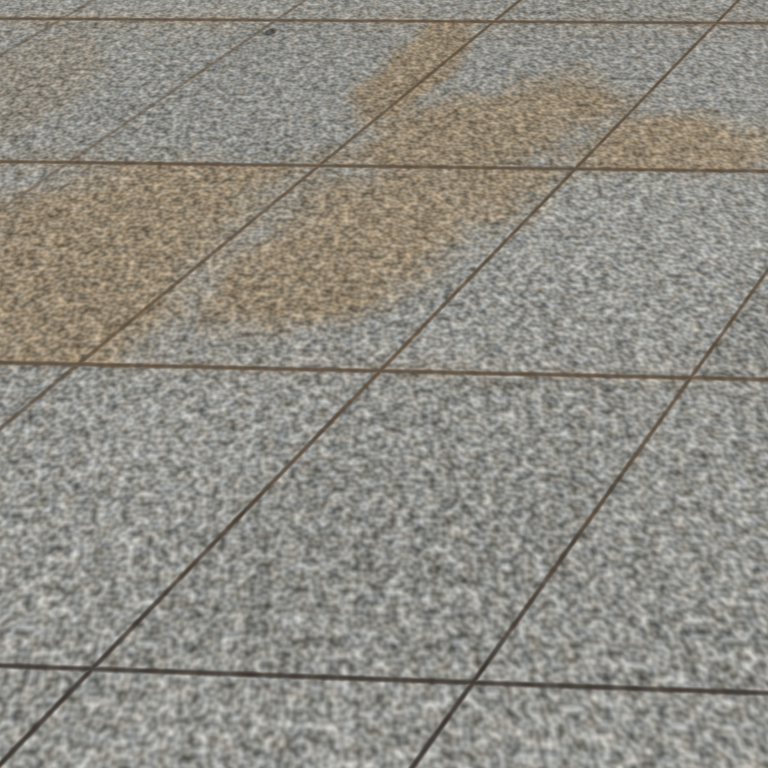
Reproduce this texture procedurally as a three.js fragment shader.

```glsl
// Granite paving slabs seen at a slant, with dark joints and rusty stains.
// A projective grid gives slab coordinates; gradient noise in that ground
// plane makes the speckle, and soft ellipses clipped to slab rows the stains.
varying vec2 vUv;

// Projective grid: place of one crossing, steps along each axis, depth rate
const vec2 ORIGIN = vec2(0.495, 0.517);
const vec2 AXIS_S = vec2(0.392, -0.0159);
const vec2 AXIS_T = vec2(0.398, 0.4128);
const vec2 DEPTH_RATE = vec2(-0.0138, 0.192);

const vec3 GRANITE = vec3(0.567, 0.567, 0.548);
const vec3 RUST_TINT = vec3(1.02, 0.925, 0.81);
const vec3 JOINT_DARK = vec3(0.23, 0.20, 0.18);
const vec3 JOINT_BROWN = vec3(0.36, 0.30, 0.235);

float hash(vec2 p) {
  vec3 q = fract(p.xyx * vec3(0.1031, 0.1030, 0.0973));
  q += dot(q, q.yzx + 33.33);
  return fract((q.x + q.y) * q.z);
}

vec2 gradientAt(vec2 cell) {
  float angle = 6.28318 * hash(cell);
  return vec2(cos(angle), sin(angle));
}

// Gradient noise, roughly -0.7 to 0.7
float noise(vec2 p) {
  vec2 i = floor(p);
  vec2 f = p - i;
  vec2 u = f * f * f * (f * (f * 6.0 - 15.0) + 10.0);
  vec2 e = vec2(1.0, 0.0);
  float a = dot(gradientAt(i), f);
  float b = dot(gradientAt(i + e), f - e);
  float c = dot(gradientAt(i + e.yx), f - e.yx);
  float d = dot(gradientAt(i + 1.0), f - 1.0);
  return mix(mix(a, b, u.x), mix(c, d, u.x), u.y);
}

float cross2(vec2 a, vec2 b) {
  return a.x * b.y - a.y * b.x;
}

// Distance to the nearest whole number
float gridDistance(float x) {
  return abs(fract(x + 0.5) - 0.5);
}

// Soft tilted ellipse, 1 inside and 0 outside; ragged shifts its edge
float stain(vec2 p, vec2 center, vec2 radius, float tilt, float ragged) {
  vec2 d = p - center;
  float c = cos(tilt);
  float s = sin(tilt);
  vec2 local = vec2(c * d.x + s * d.y, c * d.y - s * d.x);
  return 1.0 - smoothstep(0.55, 1.2, length(local / radius) + ragged);
}

float jointCover(float dist, float width) {
  return 1.0 - smoothstep(0.1 * width, width, dist);
}

void main() {
  vec2 p = vUv;

  // Solve for slab coordinates (s, t)
  vec2 stepS = AXIS_S - DEPTH_RATE.x * p;
  vec2 stepT = AXIS_T - DEPTH_RATE.y * p;
  float area = cross2(stepS, stepT);
  vec2 st = vec2(cross2(p - ORIGIN, stepT), cross2(stepS, p - ORIGIN)) / area;
  float depth = 1.0 + dot(DEPTH_RATE, st);
  vec2 slab = floor(st);

  // Speckle, partly unsheared so the grains lean only slightly
  vec2 ground = vec2(st.x + 0.78 * st.y, 1.05 * st.y) + 20.0;
  float grain = 0.62 * noise(ground * 31.0) + 0.55 * noise(ground * 57.0 + 9.0);
  grain += 0.25 * noise(ground * 13.0 + 4.0);
  float contrast = 0.36 / mix(1.0, depth, 0.5);
  float cloud = noise(ground * 2.3) + 0.6 * noise(ground * 5.0);
  float slabTone = 0.035 * (hash(slab + 40.0) - 0.5);
  vec3 color = GRANITE + contrast * grain + 0.02 * cloud + slabTone;
  color += vec3(0.022, 0.0, -0.025) * noise(ground * 24.0 + 70.0);

  // Distances to both joint families, in canvas units
  float distS = gridDistance(st.x) * area / (depth * length(stepT));
  float distT = gridDistance(st.y) * area / (depth * length(stepS));

  // Stains stop at the joints between slab rows
  float ragged = 0.4 * cloud + 0.12 * noise(ground * 15.0);
  float lowerRow = max(stain(p, vec2(0.13, 0.66), vec2(0.31, 0.15), 0.6, ragged),
                       stain(p, vec2(0.48, 0.69), vec2(0.29, 0.085), 0.4, ragged));
  float upperRow = max(stain(p, vec2(0.63, 0.835), vec2(0.22, 0.055), 0.25, ragged),
                       stain(p, vec2(0.55, 0.92), vec2(0.13, 0.04), 0.75, ragged));
  upperRow = max(upperRow, stain(p, vec2(0.89, 0.81), vec2(0.16, 0.045), 0.05, ragged));
  upperRow = max(upperRow, 0.4 * stain(p, vec2(0.03, 0.89), vec2(0.16, 0.06), 0.5, ragged));
  float rust = slab.y == 0.0 ? lowerRow : (slab.y == 1.0 ? upperRow : 0.0);
  float seep = 0.55 * exp(-distT / 0.012) * smoothstep(0.45, 0.55, p.y);
  rust = max(rust, seep * (0.7 + cloud));
  color *= mix(vec3(1.0), RUST_TINT, clamp(rust, 0.0, 1.0));

  // Small dark spot
  color *= 1.0 - 0.4 * stain(p, vec2(0.352, 0.958), vec2(0.009, 0.005), 0.3, 0.0);

  // Joints narrow with depth and fade toward the upper left
  float width = 0.0047 / depth;
  float fade = mix(0.5, 0.9, smoothstep(-0.75, -0.2, p.x - p.y));
  float cover = max(jointCover(distS, width * 0.95) * fade, jointCover(distT, width) * 0.88);
  float browning = smoothstep(0.1, 0.55, p.y + 0.25 * noise(ground * 6.0));
  cover *= 0.95 + 0.3 * noise(ground * 18.0);
  color = mix(color, mix(JOINT_DARK, JOINT_BROWN, browning), clamp(cover, 0.0, 1.0));

  gl_FragColor = vec4(clamp(color, 0.0, 1.0), 1.0);
}
```
